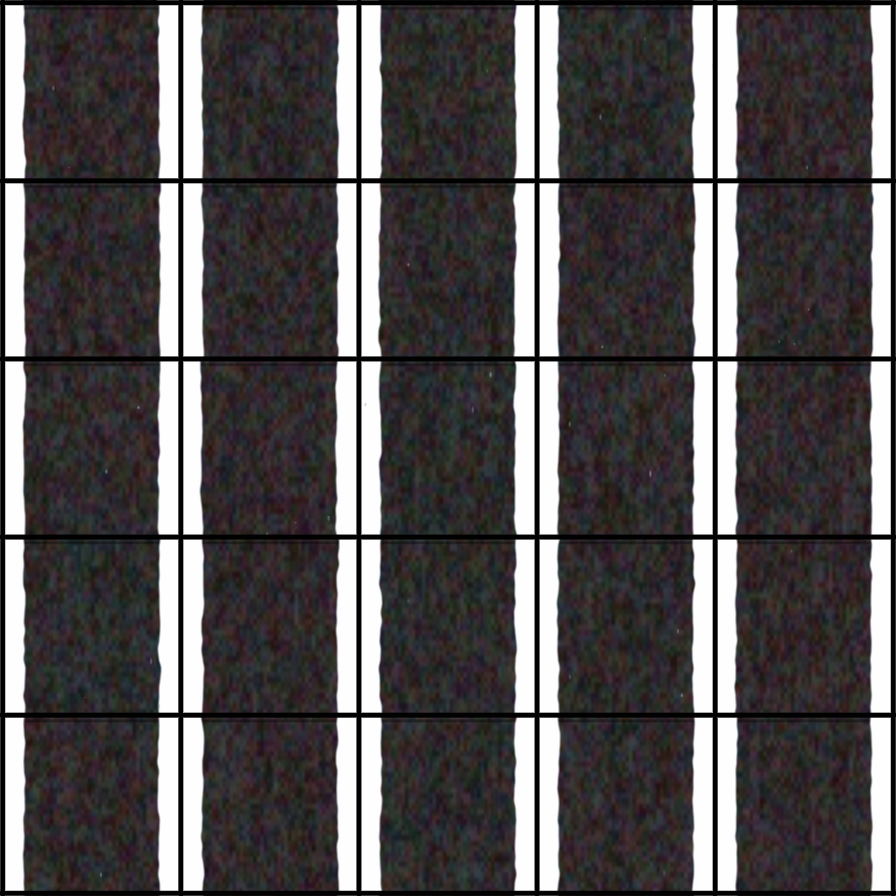
A WebGL 1 fragment shader for this pattern:

```glsl
precision highp float;
// A five by five grid of square tiles ruled in black, each holding a dark woven
// strip on white. Strip edges wobble by noise; layered grain, a tint per tile and
// scattered pale flecks give the cloth its wear.

#define TILES 5.0
#define MARGIN 0.0030      // canvas edge to centre of the outer rule
#define RULE_HALF 0.0028   // half width of the black rules
#define STRIP_LEFT 0.121   // strip edges, as fractions of a tile
#define STRIP_RIGHT 0.878
#define WOBBLE 0.022       // total edge wander, in tiles
#define EDGE_SOFT 0.0017   // blur of the strip edges, in canvas units
#define GRAIN 0.135        // brightness range of the weave
#define CHROMA 0.15        // colour range of the weave
#define FLECK_CELLS 56.0

uniform vec2 u_resolution;

float hash(vec2 p) {
  vec3 q = fract(vec3(p.xyx) * 0.1031);
  q += dot(q, q.yzx + 33.33);
  return fract((q.x + q.y) * q.z);
}

float noise(vec2 p) {
  vec2 i = floor(p);
  vec2 f = fract(p);
  f = f * f * (3.0 - 2.0 * f);
  return mix(mix(hash(i), hash(i + vec2(1.0, 0.0)), f.x),
             mix(hash(i + vec2(0.0, 1.0)), hash(i + 1.0), f.x), f.y);
}

// Signed wander of one strip edge along its length
float edgeWander(float y, float seed) {
  float n = 0.6 * noise(vec2(y * 8.0, seed)) + 0.4 * noise(vec2(y * 19.0, seed + 7.0));
  return (n - 0.5) * WOBBLE;
}

// Dark cloth: fine luma grain, colour blotches, vertical threads, tile tint
vec3 cloth(vec2 uv, vec2 tile, vec2 local) {
  float fine = noise(uv * vec2(260.0, 170.0)) - 0.5;
  float coarse = noise(uv * vec2(120.0, 75.0) + 31.0) - 0.5;
  float threads = noise(vec2(local.x * 34.0, local.y * 1.5 + tile.y * 9.0)) - 0.5;
  float warm = noise(uv * vec2(125.0, 95.0) + 57.0) - 0.5;
  float blue = noise(uv * vec2(115.0, 90.0) + 113.0) - 0.5;
  float tint = (hash(tile + 4.0) - 0.5) * 0.03;
  vec3 color = vec3(0.178, 0.160, 0.165);
  color += GRAIN * (0.65 * fine + 0.55 * coarse) + 0.035 * threads;
  color += (CHROMA * warm + tint) * vec3(0.55, -0.45, -0.1);
  color += CHROMA * blue * vec3(-0.15, -0.1, 0.65);
  return max(color, 0.02);
}

// Sparse upright flecks, one candidate in each small cell
float flecks(vec2 uv, float chance) {
  vec2 p = uv * FLECK_CELLS;
  vec2 id = floor(p);
  vec2 center = 0.3 + 0.4 * vec2(hash(id + 11.0), hash(id + 23.0));
  vec2 radius = vec2(0.11, 0.14 + 0.16 * hash(id + 41.0));
  float d = length((fract(p) - center) / radius);
  return (1.0 - smoothstep(0.2, 1.0, d)) * step(hash(id + 71.0), chance);
}

void main() {
  vec2 uv = gl_FragCoord.xy / u_resolution;
  float pixel = 1.0 / min(u_resolution.x, u_resolution.y);
  float pitch = (1.0 - 2.0 * MARGIN) / TILES;
  vec2 grid = (uv - MARGIN) / pitch;
  vec2 tile = floor(grid);
  vec2 local = fract(grid);

  // Strip with its own wandering edges in every tile
  float seed = 3.0 + tile.x * 17.0 + tile.y * 41.0;
  float shift = (hash(tile + 19.0) - 0.5) * 0.008;
  float left = STRIP_LEFT + shift + edgeWander(local.y, seed);
  float right = STRIP_RIGHT + shift + edgeWander(local.y, seed + 13.0);
  float inside = min(local.x - left, right - local.x) * pitch;
  float soft = max(EDGE_SOFT, pixel * 0.75);
  float strip = smoothstep(-soft, soft, inside);

  // Cloth, a faint seam under each upper rule, and flecks thickest at the foot
  vec3 dark = cloth(uv, tile, local);
  float seam = abs(local.y - 0.968) * pitch;
  dark *= 1.0 - 0.35 * (1.0 - smoothstep(0.0006, 0.0026, seam));
  float foot = 1.0 - smoothstep(0.03, 0.18, local.y);
  float fleck = flecks(uv, 0.007 + 0.06 * foot);
  float glint = 0.2 + 0.4 * hash(floor(uv * FLECK_CELLS) + 5.0);
  dark = mix(dark, vec3(0.58, 0.70, 0.74), fleck * glint);

  // White ground with rare grey dust, slightly blue at the strip edges
  vec3 ground = vec3(0.995, 0.995, 1.0);
  ground -= flecks(uv + 0.37, 0.008) * vec3(0.16, 0.16, 0.12);
  vec3 color = mix(ground, dark, strip);
  color += strip * (1.0 - strip) * vec3(-0.06, 0.0, 0.08);

  // Black rules around every tile
  vec2 toRule = min(local, 1.0 - local) * pitch;
  float ruleSoft = max(pixel * 0.7, 0.0009);
  float rule = 1.0 - smoothstep(RULE_HALF - ruleSoft, RULE_HALF + ruleSoft,
                                min(toRule.x, toRule.y));
  color = mix(color, vec3(0.004), rule);
  gl_FragColor = vec4(clamp(color, 0.0, 1.0), 1.0);
}
```
